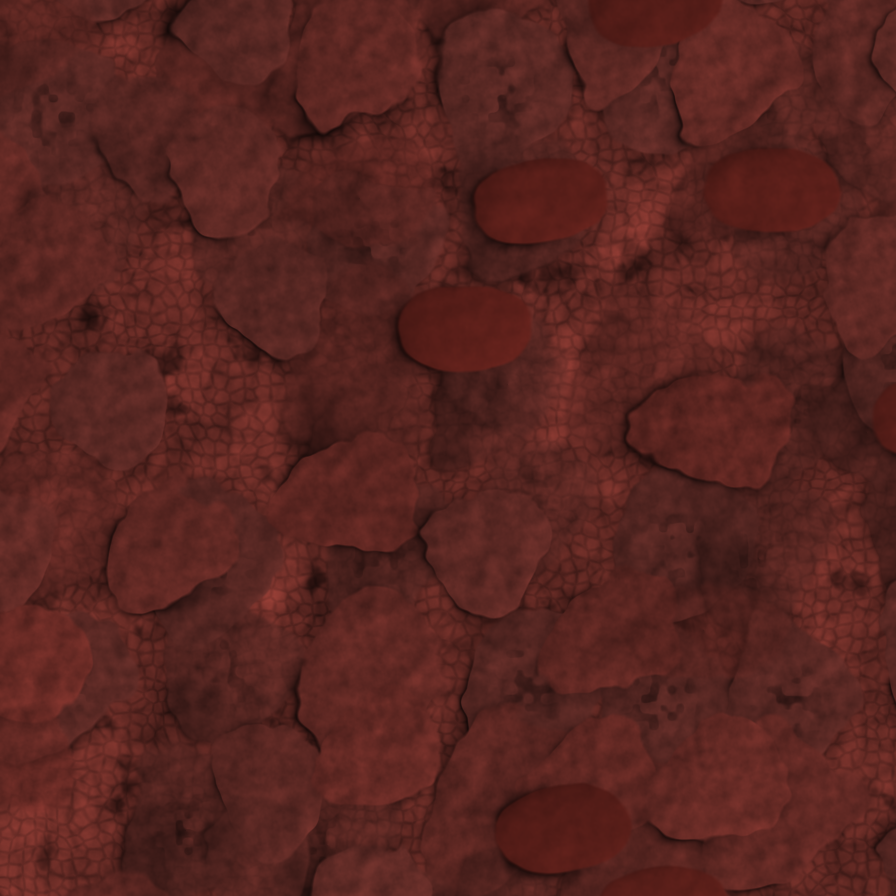
Give the GLSL for this texture, as a Shadertoy shader.

```glsl
#define STONE_CELLS 6.2
#define GRIT_CELLS 68.0
#define TILT 0.52
#define CRACK_DEPTH 0.72
#define RELIEF 0.62
#define GRAIN 0.20
#define SOIL vec3(0.385, 0.160, 0.138)
#define SLATE vec3(0.335, 0.151, 0.134)
#define CLAY vec3(0.375, 0.150, 0.130)
#define OVAL vec3(0.335, 0.112, 0.092)

float hash(vec2 p) {
    return fract(sin(dot(p, vec2(127.1, 311.7))) * 43758.5453);
}

vec2 hash2(vec2 p) {
    return vec2(hash(p), hash(p + 37.3));
}

float noise(vec2 p) {
    vec2 i = floor(p), f = fract(p);
    f = f * f * (3.0 - 2.0 * f);
    return mix(mix(hash(i), hash(i + vec2(1, 0)), f.x),
               mix(hash(i + vec2(0, 1)), hash(i + vec2(1, 1)), f.x), f.y);
}

float fbm(vec2 p) {
    float sum = 0.0, amp = 0.5;
    for (int i = 0; i < 4; i++) {
        sum += amp * noise(p);
        p = mat2(1.6, 1.2, -1.2, 1.6) * p + 5.7;
        amp *= 0.5;
    }
    return sum;
}

// Side-lit slope of a noise height field
float relief(vec2 p) {
    return fbm(p + vec2(0.25, -0.2)) - fbm(p - vec2(0.25, -0.2));
}

// Rounded crumbs: 0 in the gaps, 1 on top
float crumbs(vec2 p) {
    vec2 cell = floor(p);
    float near = 9.0, second = 9.0;
    for (int j = -1; j <= 1; j++)
    for (int i = -1; i <= 1; i++) {
        vec2 id = cell + vec2(i, j);
        float d = length(id + 0.15 + 0.7 * hash2(id) - p);
        second = min(second, max(near, d));
        near = min(near, d);
    }
    return smoothstep(0.0, 0.4, second - near);
}

// Paints one scattered layer: 0 large slabs, 1 smaller stones, 2 smooth ovals
vec3 stones(vec3 col, vec2 uv, int layer, float texture1, float grain) {
    float scale = layer == 0 ? STONE_CELLS : STONE_CELLS * 1.22;
    float chance = layer == 0 ? 0.88 : (layer == 1 ? 0.50 : 0.13);
    vec2 p = uv * scale + float(layer) * 17.37;
    vec2 cell = floor(p);
    float wobble = noise(p * 3.0) - 0.5 + 0.4 * (noise(p * 9.0) - 0.5);
    float broken = smoothstep(0.40, 0.72, noise(p * 2.3 + 8.0));

    for (int j = 1; j >= -1; j--)
    for (int i = -1; i <= 1; i++) {
        vec2 id = cell + vec2(i, j);
        if (hash(id + 3.1) > chance) continue;
        float kind = hash(id + 11.7), vary = hash(id + 23.9);
        vec2 q = p - id - 0.25 - 0.5 * hash2(id + 5.3);
        vec2 dir = q / max(length(q), 0.001);

        // Tilted egg, narrow at its lower end
        bool oval = layer == 2;
        float angle = oval ? 1.5 + 0.25 * (kind - 0.5)
                           : TILT + (kind - 0.5) * (layer == 0 ? 0.5 : 2.2);
        float c = cos(angle), s = sin(angle);
        q = vec2(c * q.x - s * q.y, s * q.x + c * q.y);
        vec2 size = oval ? vec2(0.36, 0.56)
                         : vec2(0.39 + 0.09 * vary, 0.50 + 0.15 * kind);
        q /= size;
        if (!oval) q.x /= 1.0 + 0.33 * clamp(q.y, -1.2, 1.2);
        vec2 a = pow(abs(q) + 0.0001, vec2(2.3));
        float r = pow(a.x + a.y, 1.0 / 2.3);
        float d = (r - 1.0) * size.x + wobble * (oval ? 0.04 : 0.15);

        // Contact shadow and broken crack on the left and lower rim
        float side = 0.5 + 0.5 * dot(dir, vec2(-0.85, -0.5));
        float outside = max(d, 0.0);
        float crack = CRACK_DEPTH * broken * side * exp(-outside / 0.035);
        float shadow = 0.17 * side * exp(-outside / 0.10);
        float solid = oval ? 0.95 : mix(0.5, 1.0, smoothstep(0.1, 0.6, vary));
        col *= 1.0 - (crack + shadow) * solid;

        // Stone face
        vec3 tone = oval ? OVAL : mix(SLATE, CLAY, layer == 0 ? 0.6 * step(0.65, kind) : kind);
        float rim = exp(min(d, 0.0) / 0.07);
        float light = 0.97 + 0.12 * (vary - 0.5);
        light += rim * 0.17 * dot(dir, vec2(0.75, -0.45));
        light += (texture1 * 0.45 + grain) * (oval ? 0.45 : 1.0);
        if (layer == 0) {
            float speck = smoothstep(0.48, 0.72, noise(uv * 100.0));
            light -= 0.36 * speck * exp(-5.0 * r * r) * step(kind, 0.65);
        }
        if (oval) light += 0.10 * (q.x * 0.4 - q.y * 0.3) - 0.06 * rim;
        float edge = mix(0.055, 0.014, solid);
        col = mix(col, tone * light, solid * smoothstep(edge, -edge, d));
    }
    return col;
}

void mainImage(out vec4 fragColor, in vec2 fragCoord) {
    vec2 uv = fragCoord / iResolution.y;
    float grain = GRAIN * (fbm(uv * 130.0) - 0.47);
    float fine = relief(uv * 48.0);

    // Crumbly soil between the stones
    vec2 warp = uv + 0.012 * vec2(noise(uv * 25.0), noise(uv * 25.0 + 9.0));
    float grit = mix(crumbs(warp * GRIT_CELLS), crumbs(warp * GRIT_CELLS * 0.5), 0.4);
    float lumps = relief(uv * 15.0);
    float light = 0.98 + RELIEF * lumps + 0.3 * fine + grain + 0.30 * (grit - 0.6);
    light *= 1.0 - 0.5 * smoothstep(0.62, 0.8, fbm(uv * 20.0 + 4.0));
    vec3 col = SOIL * light;

    for (int layer = 0; layer < 3; layer++)
        col = stones(col, uv, layer, fine, grain);

    // Broad stain and dust shared by everything
    col *= 0.93 + 0.26 * fbm(uv * 5.0 + 2.0);
    fragColor = vec4(clamp(col, 0.0, 1.0), 1.0);
}
```
